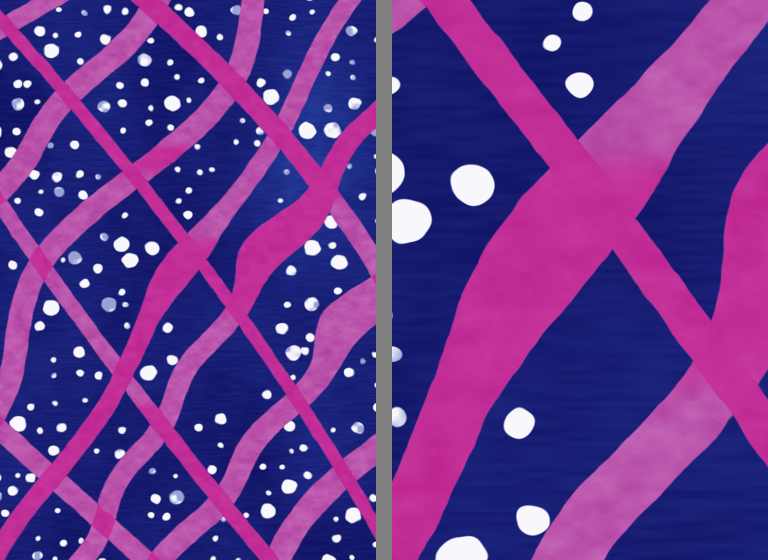
Left, the full canvas; right, a detail of the centre.
This pattern is drawn by a Shadertoy shader. Its source:

```glsl
// Hand-painted pink lattice of wavy ribbons over navy, scattered with white dots.

const int RIBBONS = 11;

// Centre line x = a + b*y + c*y*y, with y measured downward; four straight, seven wavy
const vec3 CURVE[RIBBONS] = vec3[RIBBONS](
    vec3(-.03, .913, -.178), vec3(.26, 1.135, -.56), vec3(-.232, .593, .121), vec3(-.86, 1.12, 0.),
    vec3(.09, -1.7, 0.), vec3(.28, -.86, 0.), vec3(.467, -.72, 0.), vec3(.638, -.638, 0.),
    vec3(.842, -.869, .17), vec3(1.085, -.785, 0.), vec3(3.557, -5.76, 2.7));

// Wave amplitude, frequency, phase
const vec3 WAVE[RIBBONS] = vec3[RIBBONS](
    vec3(0), vec3(0), vec3(0), vec3(0),
    vec3(0), vec3(.013, 25., 0.), vec3(.055, 10.8, -.27), vec3(.014, 13.6, -2.1),
    vec3(-.01, 31., 0.), vec3(.012, 30., 0.), vec3(0));

// Half width, extra half width of the bulge, height of the bulge
const vec3 BODY[RIBBONS] = vec3[RIBBONS](
    vec3(.0115, 0, 0), vec3(.018, 0, 0), vec3(.014, 0, 0), vec3(.018, 0, 0),
    vec3(.017, 0, 0), vec3(.022, 0, 0), vec3(.021, 0, 0), vec3(.017, .015, .475),
    vec3(.019, .022, .43), vec3(.021, .022, .56), vec3(.023, 0, 0));

// Start and end of the heavily painted stretch
const vec2 HEAVY[RIBBONS] = vec2[RIBBONS](
    vec2(-1, 2), vec2(-1, .36), vec2(.72, 2), vec2(2, 3),
    vec2(2, 3), vec2(2, 3), vec2(.26, .31), vec2(.43, 2),
    vec2(-1, .56), vec2(2, 3), vec2(2, 3));

float hash(vec2 p) {
    vec3 q = fract(p.xyx * .1031);
    q += dot(q, q.yzx + 33.33);
    return fract((q.x + q.y) * q.z);
}

float noise(vec2 p) {
    vec2 cell = floor(p), f = fract(p);
    f = f * f * (3. - 2. * f);
    return mix(mix(hash(cell), hash(cell + vec2(1, 0)), f.x),
               mix(hash(cell + vec2(0, 1)), hash(cell + 1.), f.x), f.y);
}

float fbm(vec2 p) {
    float sum = 0., gain = .5;
    for (int i = 0; i < 4; i++) {
        sum += gain * noise(p);
        p = p * 2.03 + 17.;
        gain *= .5;
    }
    return sum;
}

// Signed distance to one ribbon, corrected for its slope
float ribbonDistance(vec2 p, vec3 curve, vec3 wave, vec3 body) {
    float angle = wave.y * p.y + wave.z;
    float centre = curve.x + p.y * (curve.y + p.y * curve.z) + wave.x * sin(angle);
    float slope = curve.y + 2. * curve.z * p.y + wave.x * wave.y * cos(angle);
    float offset = (p.y - body.z) / .07;
    float halfWidth = body.x + body.y * exp(-offset * offset);
    return abs(p.x - centre) / sqrt(1. + slope * slope) - halfWidth;
}

float latticeDistance(vec2 p) {
    float d = 1.;
    for (int i = 0; i < RIBBONS; i++) d = min(d, ribbonDistance(p, CURVE[i], WAVE[i], BODY[i]));
    return d;
}

// Dots on a jittered grid, kept clear of the ribbons: x = cover, y = blue tint
vec2 dots(vec2 p, float size, float blur) {
    vec2 home = floor(p / size), result = vec2(0);
    for (int k = 0; k < 9; k++) {
        vec2 cell = home + vec2(k % 3 - 1, k / 3 - 1);
        vec2 jitter = vec2(hash(cell + 3.1), hash(cell + 57.7));
        vec2 centre = (cell + .5 + .62 * (jitter - .5)) * size;
        float pick = hash(cell + 91.3);
        float radius = mix(.0045, .0145, pick * pick);
        float d = length((p - centre) * vec2(.94, 1.)) - radius + .003 * (noise(p * 110.) - .5);
        float gap = smoothstep(.08, .2, length((centre - vec2(.43, .48)) * vec2(1.2, .8)));
        float keep = step(hash(cell + 23.9), mix(.15, .6 + .5 * noise(centre * 7.), gap));
        if (d < blur && keep > 0. && latticeDistance(centre) > radius * .6) {
            float cover = smoothstep(blur, -blur, d);
            float tint = step(.78, hash(cell + 71.2)) * smoothstep(.25, .7, noise(p * 90.));
            if (cover > result.x) result = vec2(cover, tint);
        }
    }
    return result;
}

// Navy wash with cloudy patches and fine horizontal brush marks
vec3 navyWash(vec2 p) {
    float cloud = fbm(p * vec2(7., 5.) + 4.) - .47;
    float brush = noise(p * vec2(45., 380.)) - .5;
    vec2 toGlow = (p - vec2(.55, .27)) / vec2(.1, .16);
    float glow = exp(-dot(toGlow, toGlow)) * fbm(p * 20.);
    return vec3(.09, .115, .45) + vec3(.07, .12, .18) * cloud
         + vec3(.03, .035, .05) * brush + vec3(.06, .16, .2) * glow;
}

void mainImage(out vec4 fragColor, in vec2 fragCoord) {
    vec2 p = vec2(fragCoord.x, iResolution.y - fragCoord.y) / iResolution.y;
    float blur = 1.1 / iResolution.y;

    vec3 color = navyWash(p);
    vec2 dot = dots(p, .041, blur);
    color = mix(color, mix(vec3(.97, .97, .99), vec3(.6, .63, .84), dot.y), dot.x);

    // Translucent ribbons deepen where they cross or were painted twice
    float ragged = .004 * (fbm(p * 45.) - .47);
    float cover = 0., total = 0., heavy = 0.;
    for (int i = 0; i < RIBBONS; i++) {
        float d = ribbonDistance(p, CURVE[i], WAVE[i], BODY[i]) + ragged;
        float ink = smoothstep(blur, -blur, d);
        vec2 range = HEAVY[i];
        float stretch = smoothstep(-.015, .015, p.y - range.x) * smoothstep(.015, -.015, p.y - range.y);
        cover = max(cover, ink);
        total += ink;
        heavy = max(heavy, ink * stretch);
    }
    float depth = clamp(heavy + total - cover, 0., 1.);
    float grain = fbm(p * vec2(60., 90.)) - .47;
    vec3 pink = mix(vec3(.73, .33, .67), vec3(.76, .18, .59), depth);
    pink += mix(.2, .1, depth) * grain * vec3(.5, 1., .6);
    fragColor = vec4(mix(color, pink, cover), 1.);
}
```
